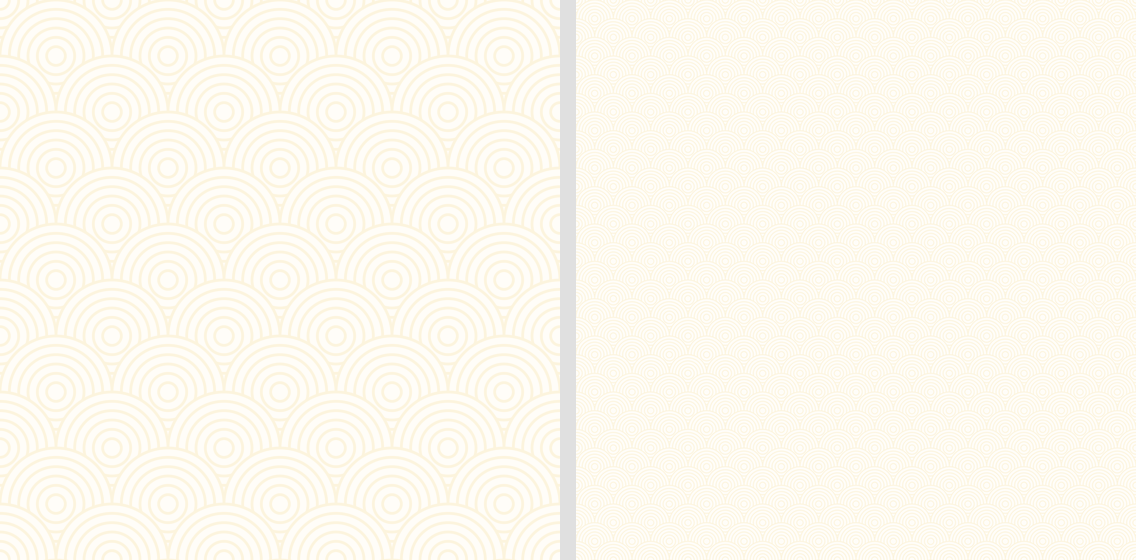
Left: one tile. Right: repeated 3 by 3.
A WebGL 1 fragment shader for this pattern:

```glsl
precision highp float;

// Seigaiha waves: staggered rows of overlapping discs with concentric rings.
// Rows are painted from top to bottom, so each lower disc hides the one above.
// Whole counts of scales on both axes make the canvas tile without a seam.

uniform vec2 u_resolution;

const float SCALES = 5.0;        // discs across, and staggered row pairs down
const float RINGS = 6.0;         // rings per disc, the last one on its rim
const float LINE_SHARE = 0.30;   // line width as a share of the ring spacing
const float EDGE_PIXELS = 0.75;  // half width of the smoothed edge
const vec3 PAPER = vec3(1.0, 0.992, 0.972);
const vec3 LINE = vec3(0.99, 0.957, 0.868);

// Distance from p to the nearest disc centre in a row (disc radius = 1).
float distanceInRow(vec2 p, float row) {
  float x = p.x - mod(row, 2.0);
  float dx = x - 2.0 * floor(x * 0.5 + 0.5);
  return length(vec2(dx, p.y - row));
}

// Line coverage of concentric rings; the centre itself carries no dot.
float ringLines(float dist, float halfLine, float edge) {
  float ring = clamp(floor(dist * RINGS + 0.5), 1.0, RINGS);
  float offset = abs(dist - ring / RINGS) - halfLine;
  return 1.0 - smoothstep(-edge, edge, offset);
}

void main() {
  // One unit is a disc radius, which is also the row spacing.
  float units = 2.0 * SCALES;
  vec2 p = gl_FragCoord.xy / u_resolution * units;
  float edge = EDGE_PIXELS * units / min(u_resolution.x, u_resolution.y);
  float halfLine = 0.5 * LINE_SHARE / RINGS;

  // Paint the four rows that can reach this point, back to front.
  float ink = 0.0;
  for (int i = 0; i < 4; i++) {
    float row = floor(p.y) + 2.0 - float(i);
    float dist = distanceInRow(p, row);
    float disc = 1.0 - smoothstep(-edge, edge, dist - 1.0 - halfLine);
    // The rim's outer edge is already smoothed by the disc mask.
    float lines = ringLines(min(dist, 1.0), halfLine, edge);
    ink = mix(ink, lines, disc);
  }

  gl_FragColor = vec4(mix(PAPER, LINE, ink), 1.0);
}
```
